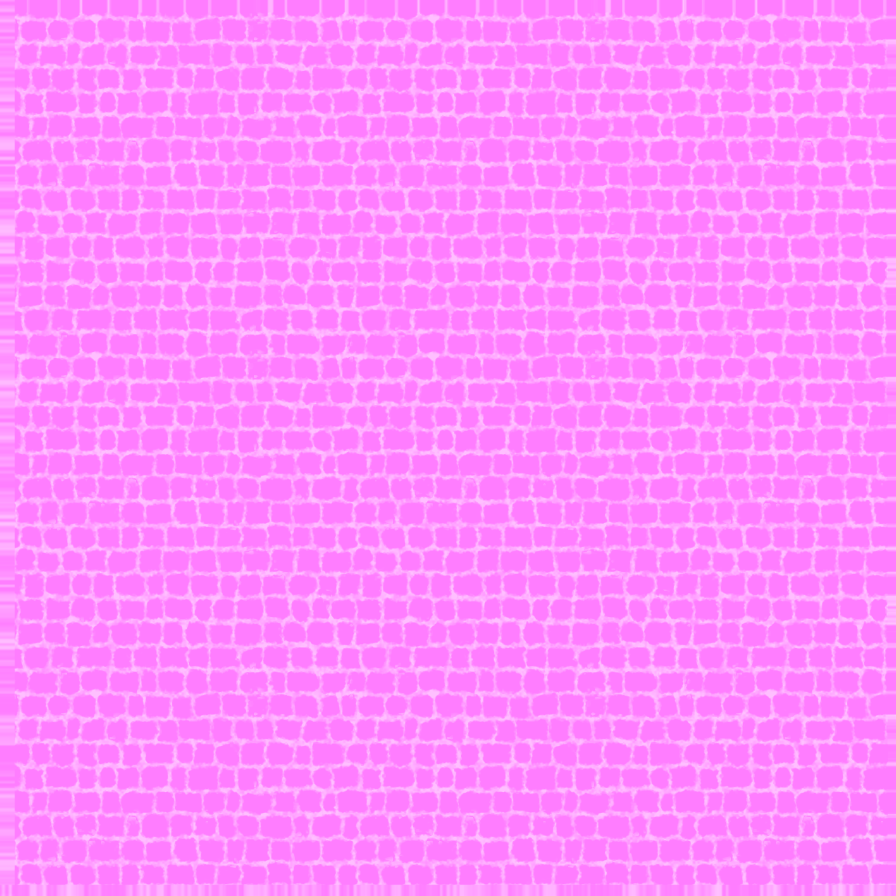
A three.js fragment shader for this texture:

```glsl
// Pink cobblestone wall: rough rounded stones in courses, pale worn mortar, streaked borders.
varying vec2 vUv;

const float COURSES = 37.16;   // courses over the canvas height
const float PERIOD = 14.0;     // courses before the wall repeats
const vec2 ORIGIN = vec2(0.0156, 0.9792);
const vec2 WALL_MIN = vec2(0.0165, 0.0125);
const vec2 WALL_MAX = vec2(0.991, 0.987);
const vec3 STONE = vec3(1.0, 0.49, 1.0);
const vec3 MORTAR = vec3(1.0, 0.75, 1.0);

float hash(vec2 p) {
  vec3 q = fract(vec3(p.xyx) * 0.1031);
  q += dot(q, q.yzx + 33.33);
  return fract((q.x + q.y) * q.z);
}

// Value noise that wraps after the given number of cells
float noise(vec2 p, float wrap, float seed) {
  vec2 i = floor(p);
  vec2 f = fract(p);
  f = f * f * (3.0 - 2.0 * f);
  vec2 a = mod(i, wrap) + seed;
  vec2 b = mod(i + 1.0, wrap) + seed;
  return mix(mix(hash(a), hash(vec2(b.x, a.y)), f.x),
             mix(hash(vec2(a.x, b.y)), hash(b), f.x), f.y);
}

// Wrapping noise on the wall, centred on zero
float grain(vec2 p, float scale, float seed) {
  return noise(p * scale, PERIOD * scale, seed) - 0.5;
}

float roundedBox(vec2 p, vec2 halfSize, float radius) {
  vec2 q = abs(p) - halfSize + radius;
  return length(max(q, 0.0)) + min(max(q.x, q.y), 0.0) - radius;
}

// Position of an upright joint, in stone widths
float joint(float index, float row, float count) {
  return index + 0.46 * (hash(vec2(mod(index, count), row + 31.0)) - 0.5);
}

// Signed distance to the nearest stone, in course heights
float stoneDistance(vec2 p) {
  float row = mod(floor(p.y), PERIOD);
  float count = 13.0 + step(0.5, hash(vec2(row, 7.0)));
  float width = PERIOD / count;
  float x = p.x / width + hash(vec2(row, 19.0));
  float index = floor(x);
  if (x < joint(index, row, count)) index -= 1.0;
  else if (x > joint(index + 1.0, row, count)) index += 1.0;
  float left = joint(index, row, count);
  float right = joint(index + 1.0, row, count);

  vec2 id = vec2(mod(index, count), row);
  vec2 inset = vec2(0.055, 0.075) + 0.035 * vec2(hash(id + 53.0), hash(id + 71.0));
  vec2 halfSize = 0.5 * vec2((right - left) * width, 1.0) - inset;
  vec2 local = vec2((x - 0.5 * (left + right)) * width, fract(p.y) - 0.5);
  local.y += 0.05 * (hash(id + 89.0) - 0.5);
  return roundedBox(local, halfSize, 0.12 + 0.12 * hash(id + 97.0));
}

// Mortar coverage with ragged edges, faded joints and chipped stones
float mortarAmount(vec2 p) {
  vec2 warp = vec2(grain(p, 2.0, 11.0), grain(p, 2.0, 43.0));
  warp += 0.45 * vec2(grain(p, 5.0, 17.0), grain(p, 5.0, 61.0));
  float d = stoneDistance(p + 0.15 * warp);
  d += 0.09 * grain(p, 7.0, 23.0) + 0.05 * grain(p, 14.0, 37.0);

  float body = smoothstep(-0.055, 0.085, d);
  float fade = 0.78 + 0.55 * grain(p, 4.0, 83.0) + 0.5 * grain(p, 10.0, 29.0);
  float chipZone = smoothstep(0.25, 0.42, grain(p, 1.0, 101.0));
  float chip = smoothstep(0.12, 0.35, grain(p, 6.0, 67.0)) * smoothstep(-0.26, -0.04, d);
  return clamp(max(body * fade, 0.6 * chip * chipZone), 0.0, 1.0);
}

// Fine lines running out to the border
float streaks(float along, float seed) {
  float fine = noise(vec2(along * 260.0, 0.5), 512.0, seed);
  float broad = noise(vec2(along * 75.0, 0.5), 512.0, seed + 9.0);
  return smoothstep(0.35, 0.95, 0.6 * fine + 0.55 * broad);
}

void main() {
  // Past its limits the wall is drawn out into straight lines
  vec2 uv = clamp(vUv, WALL_MIN, WALL_MAX);
  vec2 wall = vec2(uv.x - ORIGIN.x, ORIGIN.y - uv.y) * COURSES;
  float mortar = mortarAmount(wall);

  // Worn left and bottom borders
  float leftEdge = 1.0 - smoothstep(WALL_MIN.x - 0.001, WALL_MIN.x + 0.001, vUv.x);
  float bottomEdge = 1.0 - smoothstep(WALL_MIN.y - 0.001, WALL_MIN.y + 0.001, vUv.y);
  mortar = mix(mortar, streaks(vUv.y, 5.0), 0.85 * leftEdge);
  mortar = mix(mortar, streaks(vUv.x, 27.0), 0.85 * bottomEdge);

  gl_FragColor = vec4(mix(STONE, MORTAR, mortar), 1.0);
}
```
